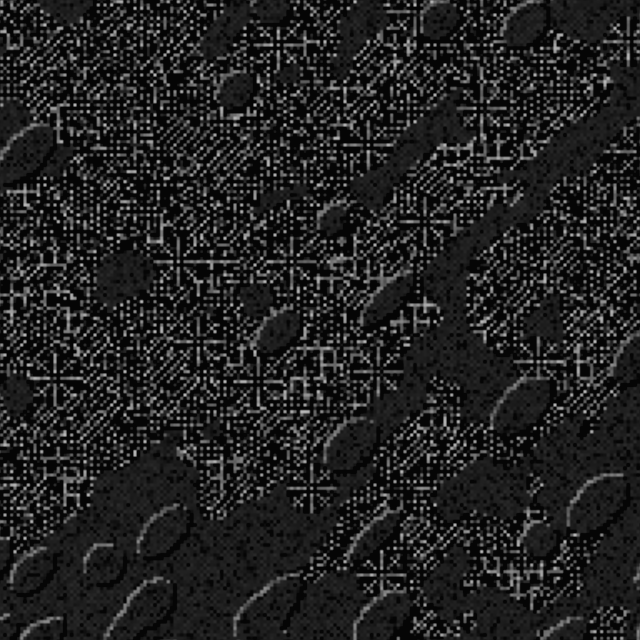
Reproduce this texture procedurally as a Shadertoy shader.

```glsl
#define CELLS 192.0        // grid cells across the canvas
#define BLOB_GRID 20.0     // spacing of smooth blobs, in cells
#define STAR_GRID 34.0     // spacing of star sites, in cells
#define STAR_RADIUS 7.0
#define PATCH_SIZE 9.0     // size of one lattice domain
#define DROPOUT 0.17       // share of missing lattice dots
#define FLAT_TONE 0.115
#define BLACK_TONE 0.02

// Integer hash, two independent values in 0..1
vec2 hash2(vec2 p, uint seed) {
    uvec2 v = uvec2(ivec2(floor(p))) * 1664525u + 1013904223u + seed * 747796405u;
    v.x += v.y * 1664525u;
    v.y += v.x * 1664525u;
    v ^= v >> 16u;
    v.x += v.y * 1664525u;
    v.y += v.x * 1664525u;
    v ^= v >> 16u;
    return vec2(v & 0xffffu) / 65535.0;
}

float noise(vec2 p, uint seed) {
    vec2 i = floor(p), f = fract(p);
    f = f * f * (3.0 - 2.0 * f);
    float low = mix(hash2(i, seed).x, hash2(i + vec2(1, 0), seed).x, f.x);
    float high = mix(hash2(i + vec2(0, 1), seed).x, hash2(i + 1.0, seed).x, f.x);
    return mix(low, high, f.y);
}

vec2 diagonal(vec2 p) {
    return vec2(p.x + p.y, p.x - p.y) * 0.7071;
}

// 1 inside any of the slanted ellipses, which crowd near the bottom
float blobHeight(vec2 cell) {
    vec2 home = floor(cell / BLOB_GRID);
    float inside = 0.0;
    for (int j = -1; j <= 1; j++)
    for (int i = -1; i <= 1; i++) {
        vec2 site = home + vec2(i, j);
        vec2 center = (site + hash2(site, 1u)) * BLOB_GRID;
        vec2 pick = hash2(site, 2u);
        float chance = mix(0.85, 0.22, smoothstep(0.12, 0.2, center.y / CELLS));
        vec2 radii = vec2(mix(5.0, 12.0, pick.y), mix(3.5, 6.5, hash2(site, 3u).x));
        float reach = length(diagonal(cell - center) / radii);
        inside = max(inside, step(pick.x, chance) * step(reach, 1.0));
    }
    return inside;
}

// Locally regular dot lattices with shifted phases
float latticeDot(vec2 cell) {
    vec2 warp = 5.0 * vec2(noise(cell / 6.0, 4u), noise(cell / 6.0, 5u));
    vec2 domain = floor((diagonal(cell) + warp) / PATCH_SIZE);
    vec2 p = cell + floor(hash2(domain, 6u) * 4.0);
    float kind = hash2(domain, 7u).x;
    float lit = step(mod(p.x + 2.0 * p.y, 4.0), 0.5);
    if (kind < 0.35) lit = step(mod(p.x, 2.0) + mod(p.y, 2.0), 0.5);
    else if (kind < 0.62) lit = step(mod(p.x - p.y, 3.0), 0.5);
    else if (kind < 0.72) lit = step(min(mod(p.x, 4.0), mod(p.y, 5.0)), 0.5);
    vec2 chance = hash2(cell, 8u);
    return max(lit * step(DROPOUT, chance.x), step(0.95, chance.y));
}

// x: inside a star, y: on one of its eight rays
vec2 star(vec2 cell) {
    vec2 site = floor(cell / STAR_GRID);
    vec2 jitter = (hash2(site, 9u) - 0.5) * (STAR_GRID - 2.0 * STAR_RADIUS - 2.0);
    vec2 d = abs(cell - floor((site + 0.5) * STAR_GRID + jitter));
    float reach = max(d.x, d.y);
    float present = step(hash2(site, 10u).x, 0.52) * step(length(d), STAR_RADIUS + 0.5);
    float ray = step(min(min(d.x, d.y), abs(d.x - d.y)), 0.5);
    float side = step(4.5, reach) * step(abs(abs(d.x - d.y) - 2.0), 0.5) * mod(reach, 2.0);
    float gap = step(1.5, reach) + step(reach, 0.5);
    return present * vec2(1.0, max(ray * gap, side));
}

// Tone of one cell; negative values leave a clean black after blending
float cellTone(vec2 cell) {
    vec2 grain = hash2(cell, 11u);
    float y = cell.y / CELLS;
    vec2 slant = diagonal(cell) / vec2(26.0, 17.0);
    float activity = 0.65 * noise(slant, 12u) + 0.35 * noise(slant * 2.3, 13u);
    float threshold = mix(0.59, 0.37, smoothstep(0.12, 0.42, y));

    // Quiet ground: faint woven relief
    float weave = mod(cell.x + cell.y, 2.0) - 0.5;
    float quiet = FLAT_TONE + 0.035 * weave + 0.07 * (grain.x - 0.5);
    quiet -= 0.1 * step(0.86, grain.y);

    // Busy ground: bright dots over black
    float bright = mix(0.36, 0.72, grain.x * grain.x);
    float shadow = grain.y < 0.76 ? -0.05 : mix(0.08, 0.18, grain.x);
    float busy = mix(shadow, bright, latticeDot(cell));
    float tone = activity > threshold ? busy : quiet;

    vec2 rays = star(cell);
    tone = mix(tone, mix(shadow, bright, rays.y), rays.x);

    // Blobs: flat tops, lit upper left rims, dark lower right rims
    float here = blobHeight(cell);
    float rim = here - blobHeight(cell + vec2(-1, 1));
    tone = mix(tone, quiet, here);
    if (rim > 0.5) tone = mix(0.25, 0.55, grain.x);
    if (rim < -0.5) tone = -0.04;
    return tone;
}

void mainImage(out vec4 fragColor, in vec2 fragCoord) {
    vec2 grid = fragCoord / iResolution.y * CELLS - 0.5;
    vec2 cell = floor(grid);
    vec2 blend = smoothstep(0.1, 0.9, fract(grid));
    float low = mix(cellTone(cell), cellTone(cell + vec2(1, 0)), blend.x);
    float high = mix(cellTone(cell + vec2(0, 1)), cellTone(cell + 1.0), blend.x);
    fragColor = vec4(vec3(max(mix(low, high, blend.y), BLACK_TONE)), 1.0);
}
```
